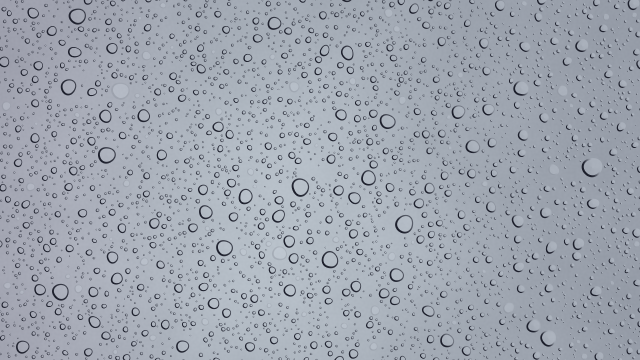
Write a Shadertoy shader that draws this texture.

```glsl
// Rain drops with dark refracting rims on a window under a soft overcast sky

#define LAYERS 7           // drop sizes, from large to tiny
#define CELL 0.15          // cell of the largest drops, in canvas heights
#define SHRINK 0.72        // cell ratio between successive layers
#define DENSITY 0.78       // share of cells that hold a drop
#define RIM_MIN 0.0016     // rim width of the smallest drops
#define RIM_GROW 0.12      // extra rim width per radius
#define GHOSTS 0.09        // share of large drops with almost no rim
#define SHADE_DIR vec2(-0.83, -0.56)
#define RIM_COLOR vec3(0.11, 0.12, 0.17)
#define SKY_LIGHT vec3(0.715, 0.750, 0.785)
#define SKY_EDGE vec3(0.585, 0.610, 0.655)
#define GLINT vec3(0.80, 0.83, 0.87)

vec3 hash3(vec2 c, float k) {
    vec3 p = fract(c.xyx * vec3(0.1031, 0.1030, 0.0973) + k * 0.137);
    p += dot(p, p.yxz + 33.33);
    return fract((p.xxy + p.yzz) * p.zyx);
}

float gradientNoise(vec2 p) {
    vec2 i = floor(p), f = fract(p);
    vec2 u = f * f * f * (f * (f * 6.0 - 15.0) + 10.0);
    vec4 v;
    for (int k = 0; k < 4; k++) {
        vec2 corner = vec2(k & 1, k >> 1);
        float a = 6.2832 * hash3(i + corner, 9.0).x;
        v[k] = dot(vec2(cos(a), sin(a)), f - corner);
    }
    return mix(mix(v.x, v.y, u.x), mix(v.z, v.w, u.x), u.y);
}

mat2 rotation(float a) {
    float c = cos(a), s = sin(a);
    return mat2(c, s, -s, c);
}

float cellSize(int layer) { return CELL * pow(SHRINK, float(layer)); }

vec2 cellOf(vec2 p, int layer) {
    return floor(rotation(float(layer) * 1.1 + 0.3) * p / cellSize(layer));
}

// Centre and radius of the drop in a cell; the radius is zero if it is empty
vec3 dropIn(vec2 id, int layer) {
    vec3 h = hash3(id + 40.0, float(layer));
    float chance = layer == 0 ? DENSITY * 0.6 : DENSITY;
    float size = hash3(id + 71.0, float(layer)).x;
    float r = mix(0.10, 0.19, size * size);
    vec2 center = (id + mix(vec2(r * 1.3), vec2(1.0 - r * 1.3), h.xy)) * cellSize(layer);
    center = center * rotation(float(layer) * 1.1 + 0.3);
    return vec3(center, h.z < chance ? r * cellSize(layer) : 0.0);
}

// True if a larger drop already takes the place
bool isCrowded(vec3 drop, int layer) {
    for (int k = 0; k < layer; k++) {
        vec2 id = cellOf(drop.xy, k);
        for (int n = 0; n < 9; n++) {
            vec3 big = dropIn(id + vec2(n % 3 - 1, n / 3 - 1), k);
            float gap = (big.z + drop.z) * 1.12 + 0.001;
            if (big.z > 0.0 && distance(big.xy, drop.xy) < gap) return true;
        }
    }
    return false;
}

vec3 sky(vec2 uv, vec2 p) {
    vec2 q = (uv - vec2(0.44, 0.38)) / vec2(uv.x < 0.44 ? 0.42 : 0.33, 0.68);
    vec3 col = mix(SKY_EDGE, SKY_LIGHT, exp(-dot(q, q)));
    col += vec3(0.014, -0.004, 0.004) * smoothstep(0.4, 0.0, uv.x);
    col += 0.025 * gradientNoise(p * 3.0) + 0.012 * gradientNoise(p * 14.0);
    return col + 0.012 * gradientNoise(p * 120.0);
}

void mainImage(out vec4 fragColor, in vec2 fragCoord) {
    float px = 1.0 / iResolution.y;
    vec2 p = fragCoord * px;
    vec2 uv = fragCoord / iResolution.xy;
    vec3 col = sky(uv, p);
    float crescent = smoothstep(0.52, 0.9, uv.x);

    for (int layer = 0; layer < LAYERS; layer++) {
        vec2 id = cellOf(p, layer);
        vec3 drop = dropIn(id, layer);
        vec2 q = p - drop.xy;
        float r = drop.z;
        if (r == 0.0 || length(q) > r * 1.3 + px || isCrowded(drop, layer)) continue;

        // Slightly squashed, wobbly outline
        vec3 h = hash3(id + 113.0, float(layer));
        vec2 e = rotation(h.x * 6.2832) * q;
        e.x *= mix(1.0, 1.28, h.y * h.y);
        float angle = atan(e.y, e.x + 1e-6);
        float d = length(e) - r * (1.0 + 0.04 * sin(2.0 * angle + h.z * 9.0)
                                       + 0.03 * sin(3.0 * angle + h.y * 20.0));

        // Rim: a ring on the left, a crescent towards the right
        float side = 0.5 + 0.5 * dot(q, SHADE_DIR) / max(length(q), 1e-5);
        float w = (RIM_MIN + RIM_GROW * r) * mix(0.7, 1.25, side);
        float inside = clamp(0.5 - d / px, 0.0, 1.0);
        float rim = inside - clamp(0.5 - (d + w) / px, 0.0, 1.0);
        bool ghost = layer < 4 && h.z < GHOSTS;
        float strength = mix(0.5, 1.0, smoothstep(0.001, 0.009, r));
        strength *= mix(mix(0.78, 1.0, side), smoothstep(0.2, 0.85, side), crescent);
        if (ghost) strength *= 0.15;

        // Pale body, brightest away from the dark side
        float glow = ghost ? 0.3 : mix(0.10, 0.34, crescent) * (1.0 - 0.5 * side);
        col = mix(col, GLINT, inside * glow);
        col = mix(col, RIM_COLOR, rim * strength);
    }
    fragColor = vec4(col, 1.0);
}
```
